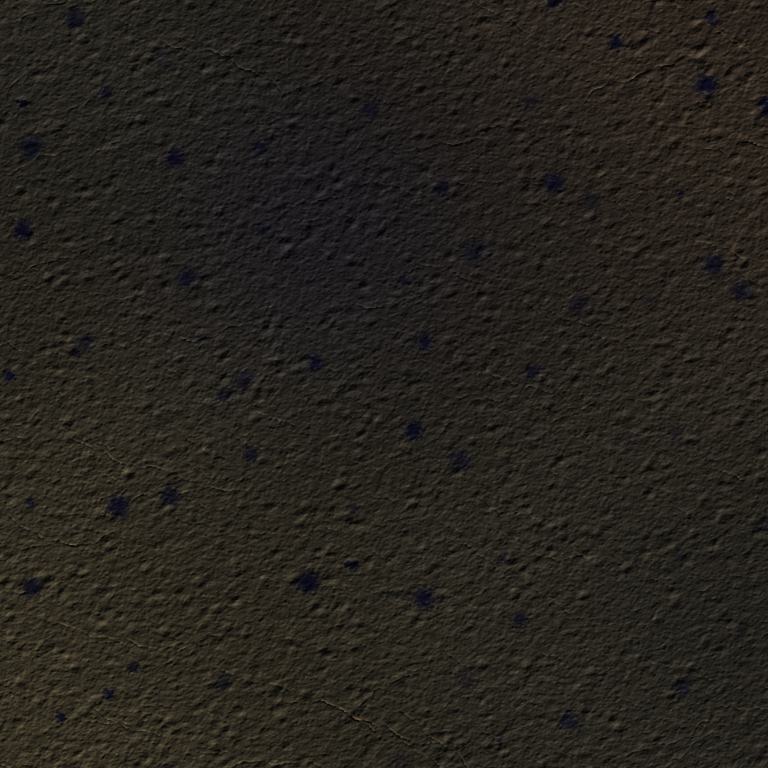
Write a Shadertoy shader that draws this texture.

```glsl
#define GRAIN_GAIN 0.86
#define GRAIN_ANGLE 0.27
#define GRAIN_STRETCH 1.25
#define PIT_GAIN 0.40
#define CRACK_GAIN 1.0
#define CRACK_WIDTH 0.0013
#define SPOT_GRID 9.5
#define SPOT_SHARE 0.75
#define PLASTER vec3(0.142, 0.133, 0.111)
#define NAVY vec3(0.038, 0.040, 0.105)
#define GILT vec3(1.0, 0.92, 0.72)

vec3 hash3(vec2 cell) {
    vec3 p = fract(cell.xyx * vec3(0.1031, 0.1030, 0.0973));
    p += dot(p, p.yxz + 33.33);
    return fract((p.xxy + p.yzz) * p.zyx);
}

mat2 rotation(float angle) {
    float c = cos(angle), s = sin(angle);
    return mat2(c, -s, s, c);
}

// Lit slope of round bumps and dents, one per cell; high sparsity keeps few
float bumpSlope(vec2 p, float sparsity) {
    const vec2 light = vec2(-0.25, 0.97);
    vec2 cell = floor(p);
    float slope = 0.0;
    for (int y = -1; y <= 1; y++)
    for (int x = -1; x <= 1; x++) {
        vec2 id = cell + vec2(x, y);
        vec3 h = hash3(id + 17.0);
        vec2 d = p - id - h.xy;
        float weight = 2.0 * h.z - 1.0;
        weight = sign(weight) * pow(abs(weight), sparsity);
        float falloff = max(1.0 - dot(d, d), 0.0);
        slope += 6.0 * weight * falloff * falloff * dot(d, light);
    }
    return slope;
}

// Gritty plaster: octaves of slanted bumps plus scattered pits
float plasterRelief(vec2 uv) {
    vec2 p = rotation(GRAIN_ANGLE) * uv;
    p.x /= GRAIN_STRETCH;
    float relief = 0.04 * bumpSlope(p * 55.0, 1.0);
    relief += 0.12 * bumpSlope(p * 121.0 + 31.0, 1.0);
    relief += 0.21 * bumpSlope(p * 212.0 + 57.0, 1.0);
    relief += 0.22 * bumpSlope(p * 330.0 + 83.0, 1.0);
    return GRAIN_GAIN * relief + PIT_GAIN * bumpSlope(p * 105.0 + 11.0, 7.0);
}

// Jagged hairlines, a lit lip above a dark one
float cracks(vec2 uv, float grid, float seed) {
    vec2 p = uv * grid, cell = floor(p);
    float width = max(CRACK_WIDTH, 0.65 / iResolution.y) * grid;
    float sum = 0.0;
    for (int y = -1; y <= 1; y++)
    for (int x = -1; x <= 1; x++) {
        vec2 id = cell + vec2(x, y);
        vec3 place = hash3(id + seed);
        vec3 look = hash3(id + seed + 41.0);
        vec2 q = rotation(1.2 * (place.z - 0.45)) * (p - id - place.xy);
        float phase = 6.283 * look.x;
        float wave = 0.050 * sin(4.5 * q.x + phase)
                   + 0.018 * sin(14.0 * q.x + 2.0 * phase)
                   + 0.007 * sin(37.0 * q.x + 5.0 * phase);
        float reach = mix(0.35, 0.95, look.y);
        float fade = 1.0 - smoothstep(0.4 * reach, reach, abs(q.x));
        fade *= 0.6 + 0.4 * sin(23.0 * q.x + 3.0 * phase);
        float s = (q.y - wave) / width;
        float dark = mix(0.5, 1.1, fract(7.0 * look.x));
        float lip = exp(-s * s) - dark * exp(-(s + 1.8) * (s + 1.8));
        sum += look.z * fade * lip;
    }
    return sum;
}

// Ragged stains of varied size and strength
float stains(vec2 uv, float relief) {
    vec2 ragged = uv + 0.0018 * vec2(sin(uv.y * 520.0 + 3.0 * sin(uv.x * 310.0)),
                                     sin(uv.x * 470.0 + 3.0 * sin(uv.y * 350.0)));
    vec2 p = ragged * SPOT_GRID, cell = floor(p);
    float cover = 0.0;
    for (int y = -1; y <= 1; y++)
    for (int x = -1; x <= 1; x++) {
        vec2 id = cell + vec2(x, y);
        vec3 place = hash3(id + 131.0);
        vec3 look = hash3(id + 173.0);
        float radius = mix(0.07, 0.19, look.x);
        float d = length(p - id - place.xy) + 0.05 * relief;
        float body = 1.0 - smoothstep(0.25 * radius, 1.15 * radius, d);
        cover = max(cover, body * step(place.z, SPOT_SHARE) * mix(0.2, 1.0, look.y));
    }
    return cover;
}

// Broad drift of tone: warm lower left, russet upper right, cool haze
vec3 wallTone(vec2 uv) {
    vec3 tone = PLASTER;
    tone *= 1.0 + vec3(0.36, 0.30, 0.14) * (1.0 - smoothstep(0.0, 0.95, length(uv)));
    tone *= 1.0 + vec3(0.14, 0.02, -0.01) * (1.0 - smoothstep(0.1, 0.8, length(uv - 1.0)));
    vec2 haze = (uv - vec2(0.42, 0.71)) / vec2(0.23, 0.22);
    tone *= 1.0 - vec3(0.28, 0.27, 0.02) * exp(-dot(haze, haze));
    return tone * (1.0 + 0.05 * sin(uv.x * 9.0 + 2.0 * sin(uv.y * 7.0)));
}

void mainImage(out vec4 fragColor, in vec2 fragCoord) {
    vec2 uv = fragCoord / iResolution.y;
    float relief = plasterRelief(uv);
    vec2 jagged = uv + vec2(0.0, 0.0022 * relief);
    float line = cracks(jagged, 5.5, 211.0)
               + 0.75 * cracks(jagged, 12.0, 307.0)
               + 0.5 * cracks(jagged, 24.0, 401.0);

    vec3 shade = max(1.0 + relief + CRACK_GAIN * line * GILT, 0.2);
    vec3 color = mix(wallTone(uv), NAVY, stains(uv, relief)) * shade;
    fragColor = vec4(color, 1.0);
}
```
